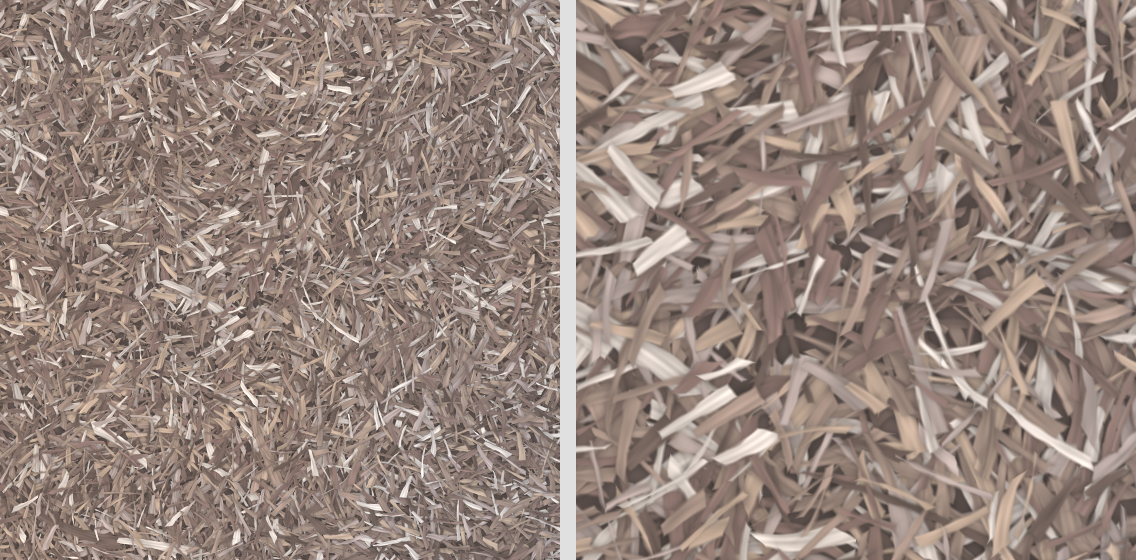
Left: the whole. Right: its middle third, enlarged.
This texture is drawn by a Shadertoy shader. Its source:

```glsl
// Shredded bark and straw mulch: many layers of thin wooden chips strewn
// on jittered grids. Each chip is a ragged, tapered splinter with fibre
// streaks and stains that casts a faint shadow on the chips below it.

const vec3 SHADE = vec3(0.29, 0.24, 0.23);
const vec3 BARK  = vec3(0.37, 0.31, 0.29);
const vec3 UMBER = vec3(0.49, 0.40, 0.38);
const vec3 TAN   = vec3(0.58, 0.50, 0.46);
const vec3 ASH   = vec3(0.67, 0.61, 0.60);
const vec3 STRAW = vec3(0.71, 0.62, 0.55);
const vec3 PALE  = vec3(0.85, 0.82, 0.80);
const float SHADOW_REACH = 0.009;

float hash(vec2 p) {
    return fract(sin(dot(p, vec2(127.1, 311.7))) * 43758.5453);
}

vec4 hash4(vec2 p) {
    vec4 k = vec4(dot(p, vec2(127.1, 311.7)), dot(p, vec2(269.5, 183.3)),
                  dot(p, vec2(419.2, 371.9)), dot(p, vec2(83.7, 241.1)));
    return fract(sin(k) * 43758.5453);
}

float noise(vec2 p) {
    vec2 i = floor(p), f = fract(p);
    f = f * f * (3.0 - 2.0 * f);
    float low  = mix(hash(i), hash(i + vec2(1, 0)), f.x);
    float high = mix(hash(i + vec2(0, 1)), hash(i + vec2(1, 1)), f.x);
    return mix(low, high, f.y);
}

// Wood tones ordered from dark to light, weighted by their share.
vec3 woodTone(float pick) {
    if (pick < 0.12) return BARK;
    if (pick < 0.35) return UMBER;
    if (pick < 0.61) return TAN;
    if (pick < 0.74) return ASH;
    if (pick < 0.86) return STRAW;
    return PALE;
}

// Patches lean dark or light, warm or grey.
vec3 patchTone(vec2 centre, float pick) {
    float lean = noise(centre * 7.0 + 20.0);
    float grey = 0.5 * noise(centre * 4.0 + 40.0) + 0.5 * centre.x;
    vec3 tint = mix(vec3(1.03, 0.99, 0.95), vec3(0.98, 1.0, 1.03), grey);
    return tint * woodTone(pow(pick, mix(0.75, 1.35, lean)));
}

// Lays one chip, given in its own frame, over the colour below.
vec3 layChip(vec3 below, vec2 p, vec2 halfSize, vec2 centre, vec4 look,
             float blur) {
    float along = clamp(p.x / halfSize.x, -1.2, 1.2);
    p.y += 0.24 * (look.w - 0.5) * halfSize.x * (along * along - 0.3);
    float halfWidth = halfSize.y * (0.85 - 0.3 * along);
    float slant = (2.4 * look.w - 1.2) * p.y;
    float d = max(abs(p.y) - halfWidth, abs(p.x + slant) - halfSize.x);
    if (d > SHADOW_REACH) return below;

    // Ragged outline and contact shadow
    vec2 grain = p + look.z * 7.0;
    d += 0.0022 * (noise(grain * vec2(110.0, 260.0)) - 0.5);
    below *= 1.0 - 0.17 * exp(-max(d, 0.0) / 0.0022);
    if (d > blur) return below;

    // Fibres and stains along the chip, light from one side
    float fibre = noise(grain * vec2(40.0, 430.0));
    float stain = noise(grain * vec2(60.0, 130.0) + 9.0);
    float across = clamp(p.y / halfWidth, -1.0, 1.0);
    vec3 wood = patchTone(centre, look.z) * mix(0.94, 1.08, look.w);
    wood *= 0.79 + 0.28 * fibre + 0.24 * stain + 0.05 * across;
    return mix(below, wood, 1.0 - smoothstep(-blur, blur, d));
}

// Strews one layer of chips; half lengths stay below one grid cell.
vec3 strewChips(vec3 col, vec2 uv, float cells, vec2 halfSize, float share,
                float seed, float blur) {
    vec2 home = floor(uv * cells);
    float reach = halfSize.x + SHADOW_REACH;
    for (int j = -1; j <= 1; j++)
    for (int i = -1; i <= 1; i++) {
        vec2 cell = home + vec2(i, j);
        vec4 place = hash4(cell + seed * 17.3);
        vec2 centre = (cell + place.xy) / cells;
        vec2 offset = uv - centre;
        if (place.w > share || dot(offset, offset) > reach * reach) continue;

        // Neighbouring chips share a loose common direction
        float angle = 5.5 * noise(centre * 5.0 + 3.0) + 2.4 * (place.z - 0.5);
        float c = cos(angle), s = sin(angle);
        vec2 p = mat2(c, -s, s, c) * offset;
        if (abs(p.y) > 1.7 * halfSize.y + 0.09 * halfSize.x + SHADOW_REACH) continue;

        vec4 look = hash4(cell + seed * 29.7 + 5.1);
        vec2 size = halfSize * vec2(mix(0.45, 1.0, look.x),
                                    mix(0.35, 1.4, look.y * look.y));
        col = layChip(col, p, size, centre, look, blur);
    }
    return col;
}

void mainImage(out vec4 fragColor, in vec2 fragCoord) {
    vec2 uv = fragCoord / iResolution.y;
    float blur = max(0.0013, 0.6 / iResolution.y);
    vec3 col = SHADE * (0.8 + 0.5 * noise(uv * 90.0));

    // Dense bed of chips
    for (int k = 0; k < 7; k++) {
        float cells = 24.0 + 2.0 * mod(float(k) * 3.0, 7.0);
        vec2 size = vec2(0.95 / cells, 0.0056);
        col = strewChips(col, uv, cells, size, 1.0, float(k) + 1.0, blur);
    }

    // Long splinters between thin stalks and small flakes
    for (int k = 0; k < 2; k++) {
        float seed = 13.0 + 3.0 * float(k);
        col = strewChips(col, uv, 10.0, vec2(0.090, 0.0070), 0.28, seed + 2.0, blur);
        col = strewChips(col, uv, 22.0, vec2(0.042, 0.0026), 0.9, seed, blur);
        col = strewChips(col, uv, 34.0, vec2(0.027, 0.0046), 0.7, seed + 1.0, blur);
    }

    // Sun-bleached haze lifts the shadows
    col = 0.85 * col + vec3(0.135, 0.126, 0.118);
    fragColor = vec4(clamp(col, 0.0, 1.0), 1.0);
}
```
